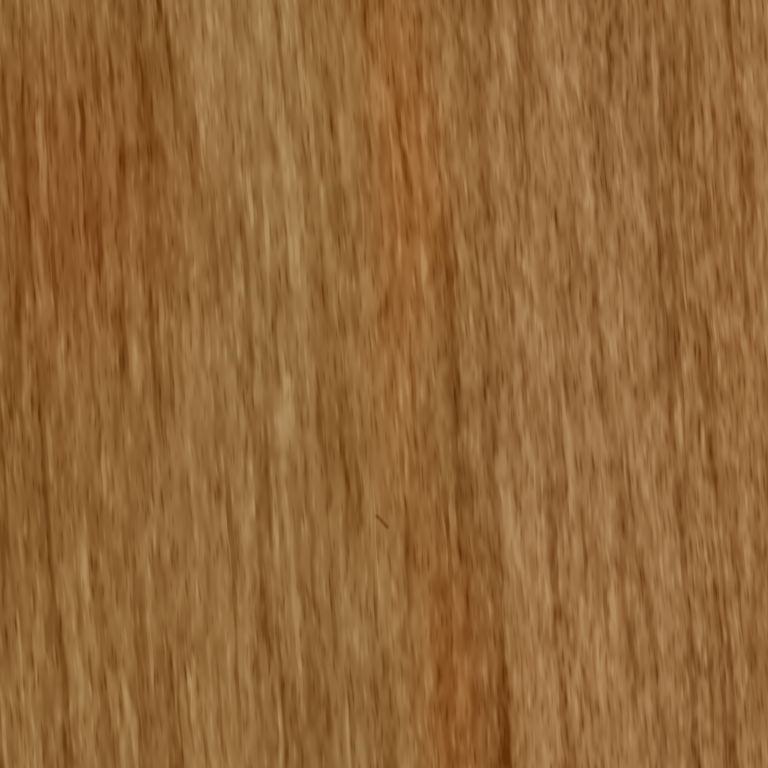
A three.js fragment shader for this texture:

```glsl
// Brown timber with long, slightly leaning fibres, warm bands and dark veins.
// Staggered column noise at several widths makes fibres and thin lines; one
// short dash per cell makes pores; layered sines bend the whole grain.
varying vec2 vUv;

const vec3 DARK_WOOD = vec3(0.465, 0.285, 0.120);
const vec3 MID_WOOD = vec3(0.580, 0.408, 0.232);
const vec3 PALE_WOOD = vec3(0.680, 0.525, 0.350);
const vec3 WARM_SHIFT = vec3(0.026, -0.022, -0.038);
const vec3 OLIVE_SHIFT = vec3(-0.012, 0.003, -0.006);
const float LEAN = 0.065;

float hash(vec2 p) {
  vec3 q = fract(p.xyx * 0.1031);
  q += dot(q, q.yzx + 33.33);
  return fract((q.x + q.y) * q.z);
}

// Smooth noise running along a single fibre column.
float columnNoise(float column, float y, float seed) {
  y += 19.0 * hash(vec2(column, seed));
  float row = floor(y);
  float blend = smoothstep(0.0, 1.0, y - row);
  return mix(hash(vec2(column + seed, row)),
             hash(vec2(column + seed, row + 1.0)), blend);
}

// Fibre noise centred on zero; frequency is (across, along) the grain.
float fibres(vec2 grain, vec2 frequency, float seed) {
  vec2 p = grain * frequency + 40.0;
  float column = floor(p.x);
  float blend = smoothstep(0.0, 1.0, p.x - column);
  return mix(columnNoise(column, p.y, seed),
             columnNoise(column + 1.0, p.y, seed), blend) - 0.5;
}

// Crisp, sparse lines where the fibre noise peaks.
float fibreLines(vec2 grain, vec2 frequency, float seed) {
  return smoothstep(0.22, 0.42, fibres(grain, frequency, seed));
}

// Tapered dashes, at most one per jittered cell.
float dashes(vec2 grain, vec2 cells, float density, float seed) {
  vec2 p = grain * cells + 20.0;
  p.y += 7.0 * hash(vec2(floor(p.x), seed));
  vec2 id = floor(p) + seed;
  vec2 centre = vec2(mix(0.35, 0.65, hash(id)), 0.5);
  vec2 d = abs(fract(p) - centre) / vec2(0.34, 0.5);
  float present = step(1.0 - density, hash(id + 57.0));
  return present * (1.0 - smoothstep(0.0, 1.0, length(d)));
}

float bump(float x, float centre, float width) {
  float d = (x - centre) / width;
  return exp(-d * d);
}

float segmentDistance(vec2 p, vec2 a, vec2 b) {
  vec2 ab = b - a;
  return length(p - a - ab * clamp(dot(p - a, ab) / dot(ab, ab), 0.0, 1.0));
}

vec2 bendGrain(vec2 uv) {
  float wave = 0.0030 * sin(uv.y * 4.3 + uv.x * 5.0)
             + 0.0010 * sin(uv.y * 17.0 + uv.x * 23.0)
             + 0.0006 * sin(uv.y * 67.0 + uv.x * 40.0);
  return vec2(uv.x + LEAN * uv.y + wave, uv.y);
}

// Evenly spaced long veins that fade in and out along their length.
float darkVeins(vec2 grain) {
  float veins = 0.0;
  for (int i = 0; i < 4; i++) {
    float n = float(i);
    float centre = 0.085 + 0.29 * n + 0.002 * sin(grain.y * 7.0 + n * 2.4);
    float strength = 0.35 + 0.65 * columnNoise(n, grain.y * 6.0, 31.0);
    strength *= mix(1.0, 0.35, smoothstep(0.4, 0.7, grain.y) * step(0.5, n));
    float core = bump(grain.x, centre, 0.0032);
    float halo = bump(grain.x, centre - 0.004, 0.012);
    veins += strength * (0.8 * core + 0.2 * halo);
  }
  return veins;
}

vec3 woodRamp(float tone) {
  vec3 lower = mix(DARK_WOOD, MID_WOOD, clamp(tone * 2.0, -0.7, 1.0));
  return mix(lower, PALE_WOOD, clamp(tone * 2.0 - 1.0, 0.0, 1.2));
}

void main() {
  vec2 grain = bendGrain(vUv);
  float fineSide = smoothstep(0.45, 0.75, vUv.x);

  // Broad light and shade
  float brownLeft = bump(vUv.x, 0.10, 0.16) * bump(vUv.y, 0.72, 0.26);
  float brownRight = bump(vUv.x, 0.90, 0.05) * smoothstep(0.2, 0.9, vUv.y);
  float warmBand = bump(grain.x, 0.58, 0.06);
  float tone = 0.51 + 0.09 * fineSide - 0.18 * brownLeft - 0.20 * brownRight;
  tone += 0.10 * bump(vUv.x, 0.30, 0.07) - 0.05 * warmBand;

  // Fibres from wide bands down to rough hairs
  tone += 0.20 * fibres(grain, vec2(11.0, 1.2), 3.0);
  tone += 0.24 * fibres(grain, vec2(31.0, 1.8), 11.0);
  tone += 0.30 * fibres(grain, vec2(76.0, 6.0), 23.0);
  tone += 0.40 * fibres(grain, vec2(145.0, 19.0), 37.0);
  tone += 0.34 * fibres(grain, vec2(215.0, 55.0), 41.0) * (0.8 + 0.4 * fineSide);

  // Long thin lines and veins
  tone -= 0.30 * fibreLines(grain, vec2(64.0, 2.4), 53.0);
  tone -= 0.34 * fibreLines(grain, vec2(125.0, 7.0), 71.0);
  tone += 0.32 * fibreLines(grain, vec2(105.0, 8.0), 89.0);
  tone -= 0.62 * darkVeins(grain);

  // Pores and pale glints
  float poreDensity = 0.25 + 0.2 * fineSide;
  tone -= 0.32 * dashes(grain, vec2(125.0, 19.0), poreDensity, 61.0);
  tone -= 0.22 * dashes(grain, vec2(160.0, 32.0), poreDensity, 67.0);
  tone += 0.28 * dashes(grain, vec2(115.0, 21.0), 0.32, 83.0);

  // Small slanted nick
  float nick = segmentDistance(vUv, vec2(0.491, 0.328), vec2(0.504, 0.314));
  tone -= 0.55 * (1.0 - smoothstep(0.0, 0.004, nick));

  // Warm and olive tints
  float patches = fibres(grain, vec2(8.0, 3.0), 97.0);
  float warmth = warmBand * (0.6 + patches) + 0.4 * brownLeft;
  vec3 colour = woodRamp(tone) + WARM_SHIFT * (warmth + 0.3 * patches);
  colour += OLIVE_SHIFT * (1.0 - fineSide) * (1.0 - brownLeft);
  gl_FragColor = vec4(colour, 1.0);
}
```
